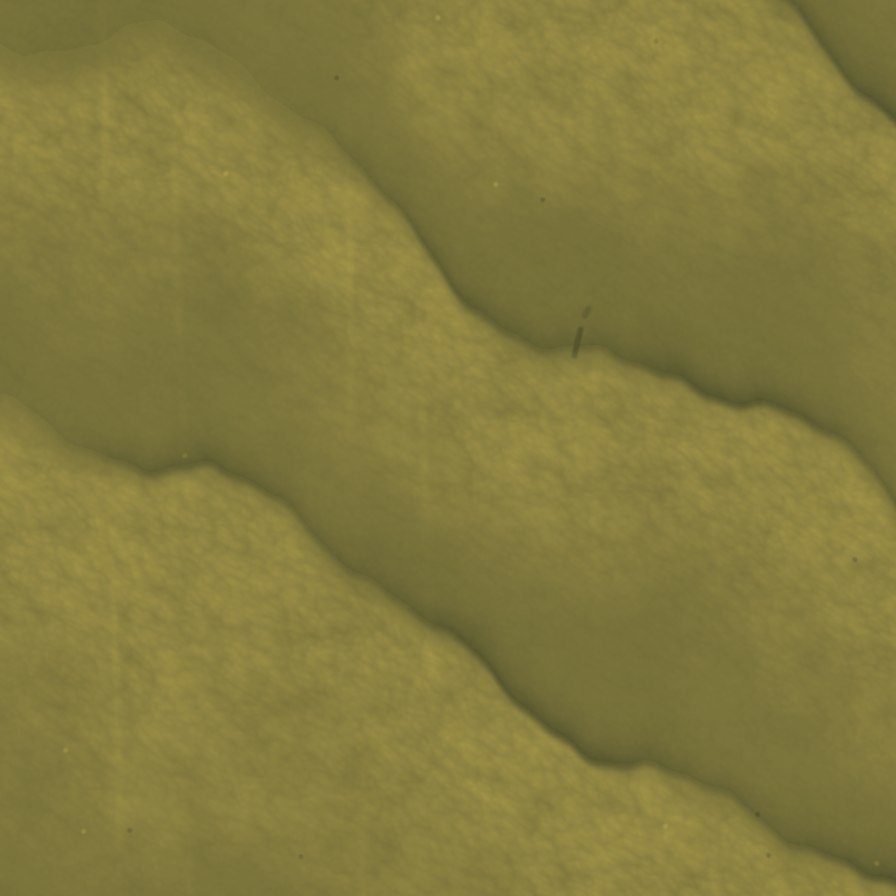
A WebGL 2 fragment shader for this texture:

```glsl
#version 300 es
precision highp float;

uniform vec2 u_resolution;
out vec4 fragColor;

const vec3 SHADOW = vec3(0.36, 0.355, 0.19);
const vec3 SUNLIT = vec3(0.605, 0.555, 0.272);

vec2 hash2(vec2 p) {
  vec3 q = fract(p.xyx * vec3(0.1031, 0.1030, 0.0973));
  q += dot(q, q.yzx + 33.33);
  return fract((q.xx + q.yz) * q.zy);
}

// Cellular noise: distance to the nearest jittered point, centred on zero
float cells(vec2 p) {
  vec2 id = floor(p), f = p - id;
  float nearest = 2.0;
  for (int y = -1; y <= 1; y++) {
    for (int x = -1; x <= 1; x++) {
      vec2 offset = vec2(x, y);
      nearest = min(nearest, length(offset + hash2(id + offset) - f));
    }
  }
  return 0.46 - nearest;
}

// Layered sines, each octave turned and bent by the other axis
float layeredSines(vec2 p) {
  float sum = 0.0, amp = 0.5;
  for (int i = 0; i < 5; i++) {
    sum += amp * sin(p.x + 1.4 * sin(p.y));
    p = mat2(0.8, 0.6, -0.6, 0.8) * p * 1.75 + vec2(1.7, 4.1);
    amp *= 0.62;
  }
  return sum;
}

// Height of a dune crest at x
float crest(float x, float row) {
  float swing = (0.042 + 0.035 * row) * (1.0 - 0.6 * x);
  float y = 0.59 - 0.6 * x + 0.44 * row;
  y += swing * sin(10.1 * (x - 0.17) + 0.5 * row);
  y += 0.013 * sin(25.0 * x + 1.2 + 2.3 * row);
  return y + 0.004 * sin(63.0 * x + 4.0 * row) + 0.0015 * sin(141.0 * x + row);
}

// Faint upright tracks
float tracks(vec2 p, float count) {
  float sum = 0.0;
  for (float i = 0.0; i < count; i++) {
    float x = fract(0.125 + 0.27 * i) + 0.02 * (0.4 - p.y);
    float dx = (p.x - x - 0.002 * sin(9.0 * p.y + i)) / 0.005;
    float fade = smoothstep(-0.3, 0.6, sin(8.0 * p.y + 2.2 * i));
    sum += fade * exp(-dx * dx) * (1.0 - 0.7 * x);
  }
  return sum;
}

// Sparse grains, pale or dark
float specks(vec2 p, float scale, float share) {
  vec2 id = floor(p * scale);
  vec2 h = hash2(id + 7.0);
  float d = length(fract(p * scale) - 0.2 - 0.6 * hash2(id + 31.0));
  float dot1 = 1.0 - smoothstep(0.02, 0.07, d);
  return dot1 * step(h.x, share) * (h.y > 0.5 ? 1.0 : -1.0);
}

// Soft stroke between two points
float stroke(vec2 p, vec2 a, vec2 b, float width) {
  vec2 pa = p - a, ba = b - a;
  float k = clamp(dot(pa, ba) / dot(ba, ba), 0.0, 1.0);
  return 1.0 - smoothstep(0.2 * width, width, length(pa - k * ba));
}

void main() {
  vec2 p = gl_FragCoord.xy / u_resolution;

  // Crests that bound this slope
  float lower = crest(p.x, 0.0) - 0.62, upper = 2.0;
  for (float row = 0.0; row < 4.0; row++) {
    float y = crest(p.x, row);
    if (y <= p.y) lower = y;
    else upper = min(upper, y);
  }
  float above = 0.85 * (p.y - lower);
  float below = 0.85 * (upper - p.y);
  float t = (p.y - lower) / (upper - lower);

  // Coordinates along and across the dunes
  vec2 slope = vec2(0.82 * p.x - 0.57 * p.y, 0.57 * p.x + 0.82 * p.y);
  float patches = layeredSines(slope * vec2(9.0, 13.0) + 2.0);
  float ripples = layeredSines(slope * vec2(38.0, 62.0));
  vec2 bent = slope + 0.006 * vec2(ripples, patches);
  float grain = 0.6 * cells(bent * vec2(34.0, 62.0))
              + 0.5 * cells(bent * vec2(75.0, 120.0) + 9.0);

  // Crest sharpness varies along its length
  float sharp = smoothstep(0.15, 0.7, p.x + 0.8 - p.y);
  sharp *= 0.75 + 0.25 * sin(19.0 * p.x + 7.0 * p.y + 1.0);
  float softness = mix(0.06, 0.014, sharp);

  // Smooth lee side to rough windward side
  float exposed = smoothstep(0.15, 0.8, t + 0.13 * patches);
  exposed *= smoothstep(0.0, softness, below);
  float light = mix(0.5, 0.8, exposed);
  light += 0.05 * patches + (0.02 + 0.09 * exposed) * ripples;
  light += (0.08 + 0.28 * exposed) * grain;
  light += 0.05 * cells(p * 150.0);

  // Shadow hugging the crest
  float shade = exp(-above / 0.017) * smoothstep(-0.01, 0.02, above + 0.01);
  shade = max(exp(-above / 0.017), 1.0 - smoothstep(0.0, 0.011, below));
  light -= sharp * 0.52 * shade + 0.1 * exp(-above / 0.07);

  // Small marks
  light += 0.13 * tracks(p, 6.0) * (0.3 + 0.7 * exposed);
  light += 0.35 * specks(p, 17.0, 0.06);
  light -= 0.4 * stroke(p, vec2(0.641, 0.603), vec2(0.648, 0.632), 0.005);
  light -= 0.25 * stroke(p, vec2(0.653, 0.648), vec2(0.657, 0.655), 0.006);

  fragColor = vec4(mix(SHADOW, SUNLIT, clamp(light, -0.1, 1.25)), 1.0);
}
```
